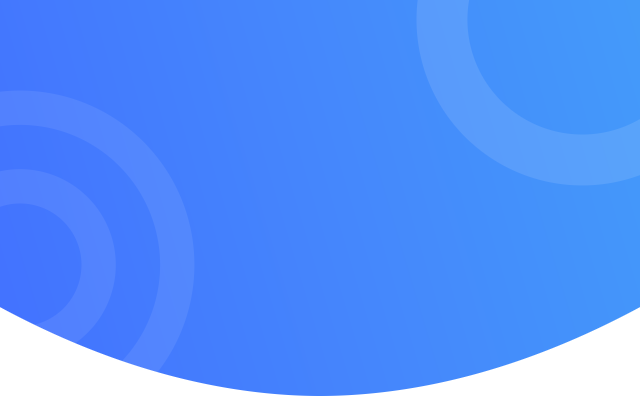
Reproduce this background procedurally as a WebGL 1 fragment shader.

```glsl
precision highp float;
// A blue diagonal gradient panel with a bowed lower edge on white.
// Translucent white rings sit at the left and the upper right; all shapes
// are distance functions in units of the canvas height.

uniform vec2 u_resolution;

const vec3 PAPER = vec3(1.0);
const vec3 BLUE_START = vec3(0.262, 0.443, 1.0);
const vec3 BLUE_MID = vec3(0.270, 0.525, 0.988);
const vec3 BLUE_END = vec3(0.266, 0.605, 0.978);
const vec2 GRADIENT_DIR = vec2(1.0, 0.3);

const vec2 LEFT_CENTER = vec2(0.0506, 0.331);
const float LEFT_SPACING = 0.1985;
const float LEFT_HALF_WIDTH = 0.0433;
const float LEFT_ALPHA = 0.08;

const vec2 RIGHT_CENTER = vec2(1.4705, 0.9504);
const float RIGHT_RADIUS = 0.3544;
const float RIGHT_HALF_WIDTH = 0.0643;
const float RIGHT_ALPHA = 0.11;

const float BOW_RISE = 0.2245;
const float BOW_POWER = 1.94;

// Coverage of a signed distance, softened over one pixel.
float coverage(float dist) {
  return clamp(0.5 - dist * u_resolution.y, 0.0, 1.0);
}

float ring(vec2 p, float radius, float halfWidth) {
  return coverage(abs(length(p) - radius) - halfWidth);
}

// Approximate signed distance to the bowed edge, negative above it.
float bowDistance(vec2 p, float halfSpan) {
  float s = abs(p.x / halfSpan - 1.0);
  float edge = BOW_RISE * pow(s, BOW_POWER);
  float slope = BOW_RISE * BOW_POWER * pow(s, BOW_POWER - 1.0) / halfSpan;
  return (edge - p.y) / sqrt(1.0 + slope * slope);
}

void main() {
  vec2 p = gl_FragCoord.xy / u_resolution.y;
  float aspect = u_resolution.x / u_resolution.y;

  // Gradient from the lower left to the upper right
  float t = dot(p, GRADIENT_DIR) / dot(vec2(aspect, 1.0), GRADIENT_DIR);
  vec3 color = mix(BLUE_START, BLUE_MID, clamp(t * 2.0, 0.0, 1.0));
  color = mix(color, BLUE_END, clamp(t * 2.0 - 1.0, 0.0, 1.0));

  // Concentric rings on the left
  for (int i = 1; i <= 2; i++) {
    float band = ring(p - LEFT_CENTER, LEFT_SPACING * float(i), LEFT_HALF_WIDTH);
    color = mix(color, vec3(1.0), LEFT_ALPHA * band);
  }

  // Wide ring at the upper right
  float wide = ring(p - RIGHT_CENTER, RIGHT_RADIUS, RIGHT_HALF_WIDTH);
  color = mix(color, vec3(1.0), RIGHT_ALPHA * wide);

  // Bowed lower edge
  color = mix(PAPER, color, coverage(bowDistance(p, 0.5 * aspect)));
  gl_FragColor = vec4(color, 1.0);
}
```
